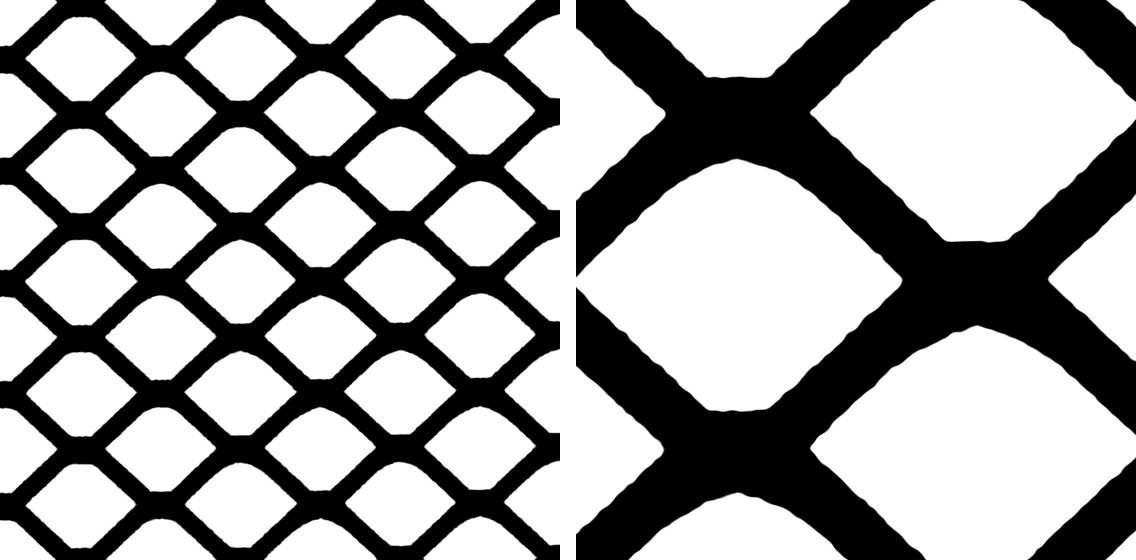
Left: the whole. Right: its middle third, enlarged.
Give the GLSL for this pattern, as a WebGL 2 fragment shader.

```glsl
#version 300 es
precision highp float;

uniform vec2 u_resolution;
out vec4 fragColor;

float hash(vec2 p) {
    vec3 q = fract(vec3(p.xyx) * 0.1031);
    q += dot(q, q.yzx + 33.33);
    return fract((q.x + q.y) * q.z);
}

float valueNoise(vec2 p) {
    vec2 i = floor(p), f = fract(p);
    f = f * f * (3.0 - 2.0 * f);
    return mix(mix(hash(i), hash(i + vec2(1, 0)), f.x),
               mix(hash(i + vec2(0, 1)), hash(i + vec2(1, 1)), f.x), f.y);
}

float smoothMax(float a, float b, float k) {
    float h = max(k - abs(a - b), 0.0) / k;
    return max(a, b) + 0.25 * h * h * k;
}

// Diamond with a flat bottom and a rounded, clipped top; negative inside
float holeDistance(vec2 p, float rounding, float grow) {
    float slant = (0.93 * abs(p.x) + length(vec2(p.y, 0.002)) - 0.0942) / 1.366;
    float top = p.y - 0.0729 - 0.08 * rounding;
    float bottom = -p.y - 0.0775;
    return smoothMax(smoothMax(slant, top, rounding), bottom, 0.002) - grow;
}

void main() {
    vec2 uv = gl_FragCoord.xy / u_resolution;
    vec2 pitch = vec2(0.2849, 0.1995);

    // Mesh anchored near the centre, with a slight tilt
    vec2 p = uv - vec2(0.4297, 0.4993);
    p.y -= 0.007 * p.x;

    // Two interleaved lattices of holes, staggered by half a pitch
    float d = 1.0;
    for (int i = 0; i < 2; i++) {
        float stagger = 0.5 * float(i);
        vec2 q = p / pitch - stagger;
        vec2 id = floor(q + 0.5);
        vec2 seed = id + 20.0 + 37.0 * float(i);
        float wear = smoothstep(-0.35, 0.1, (id.x + stagger) * pitch.x);
        float rounding = mix(0.007, 0.038, wear * mix(0.3, 1.0, hash(seed)));
        float grow = 0.0012 * (hash(seed + 71.0) - 0.5);
        d = min(d, holeDistance((q - id) * pitch, rounding, grow));
    }

    // Slightly ragged cut edges
    d += 0.0016 * (valueNoise(uv * 190.0) - 0.5);

    float pixel = 1.0 / min(u_resolution.x, u_resolution.y);
    float hole = 1.0 - smoothstep(-pixel, pixel, d);
    fragColor = vec4(vec3(hole), 1.0);
}
```
